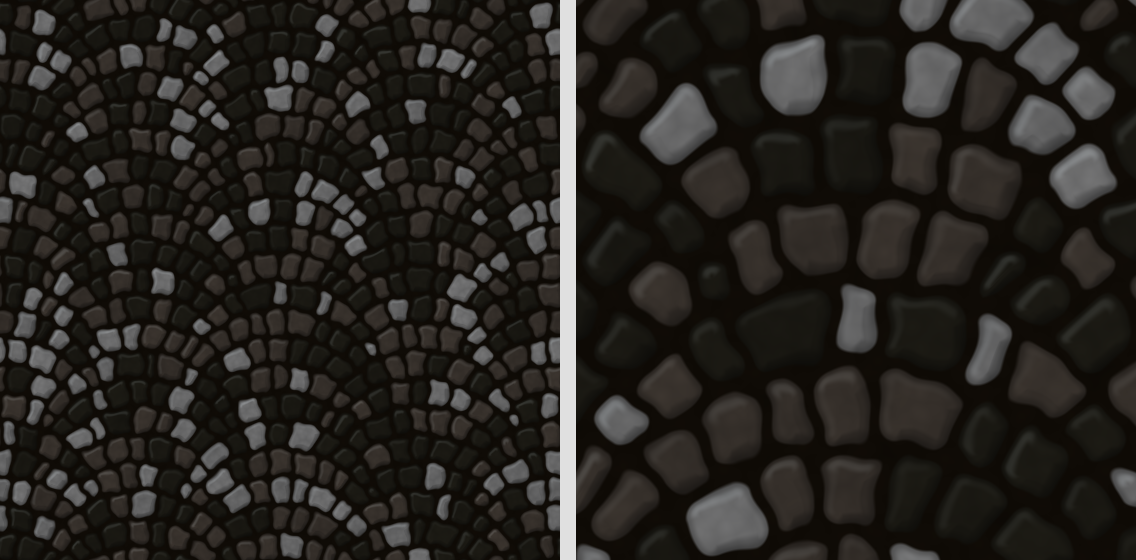
Left, the full canvas; right, a detail of the centre.
A Shadertoy shader for this texture:

```glsl
#define FANS 4.0          // fan columns and fan rows per canvas
#define RINGS 5.0         // courses of stones in each fan
#define RADIUS 0.755      // arc radius, in fan spacings
#define STONE_WIDTH 0.16
#define WIDTH_JITTER 0.5
#define JOINT 0.014       // half width of the joint
#define ROUNDING 0.052
#define WARP 0.009
#define GRAIN 56.0        // mottling cells per canvas
#define DARK_SHARE 0.40
#define BROWN_SHARE 0.35

const float TAU = 6.283185;
const vec3 MORTAR = vec3(0.058, 0.042, 0.022);
const vec3 DARK = vec3(0.098, 0.092, 0.070);
const vec3 BROWN = vec3(0.205, 0.182, 0.162);
const vec3 GRAY = vec3(0.400, 0.400, 0.402);
const vec3 SHEEN = vec3(0.20, 0.22, 0.23);

float hash(float n) {
    return fract(sin(n * 12.9898 + 4.137) * 43758.5453);
}

// Cellular noise that wraps over the canvas
float cellular(vec2 uv, float cells) {
    vec2 p = uv * cells, base = floor(p);
    float nearest = 2.0;
    for (int y = -1; y <= 1; y++)
    for (int x = -1; x <= 1; x++) {
        vec2 cell = base + vec2(x, y);
        vec2 wrapped = mod(cell, cells);
        float n = wrapped.x + wrapped.y * cells;
        vec2 point = cell + vec2(hash(n), hash(n + 0.53));
        nearest = min(nearest, length(p - point));
    }
    return nearest;
}

// Jittered border between two stones of a course
float border(float i, float course) {
    return i + WIDTH_JITTER * (hash(course * 17.0 + i + 0.37) - 0.5);
}

// Depth inside the stone (x) and its identity (y)
vec2 cobble(vec2 q) {
    // The lowest fan whose arc lies above the point is on top
    vec2 p = vec2(0.0);
    float best = 1e3, drop = 0.0, fan = 0.0;
    for (int j = 0; j < 2; j++) {
        float column = floor(q.x) + float(j);
        float x = q.x - column;
        if (abs(x) >= RADIUS) continue;
        float stagger = 0.5 * mod(column, 2.0);
        float arcTop = q.y + RADIUS - sqrt(RADIUS * RADIUS - x * x);
        float top = ceil(arcTop - stagger) + stagger;
        if (top < best) {
            best = top;
            drop = top - arcTop;
            p = vec2(x, q.y - top + RADIUS);
            fan = mod(column, FANS) * FANS + mod(floor(top), FANS);
        }
    }

    // Course edges, and the cut made by the two lower fans
    float h = 1.0 / RINGS;
    float ring = min(floor(drop * RINGS), RINGS - 1.0);
    float course = fan * RINGS + ring;
    float upper = RADIUS - length(p + vec2(0.0, ring * h));
    float lower = length(p + vec2(0.0, (ring + 1.0) * h)) - RADIUS;
    float cut = length(vec2(abs(p.x) - 1.0, p.y + 0.5)) - RADIUS;

    // Angle at which the course meets the neighbouring fan
    float middle = (ring + 0.5) * h;
    vec2 d = vec2(1.0, middle - 0.5);
    float reach = sqrt(RADIUS * RADIUS - 0.25 * dot(d, d));
    float tip = asin(min((0.5 - d.y / length(d) * reach) / RADIUS, 1.0));

    // Split the course into stones along its arc
    float arc = 2.0 * tip * RADIUS;
    float count = floor(arc / STONE_WIDTH + 0.4 + 0.6 * hash(course + 0.71));
    float u = (atan(p.x, p.y + middle) / tip * 0.5 + 0.5) * count;
    float i = floor(u);
    if (u < border(i, course)) i -= 1.0;
    else if (u > border(i + 1.0, course)) i += 1.0;
    i = clamp(i, 0.0, count - 1.0);
    float left = i < 0.5 ? 1.0 : u - border(i, course);
    float right = i > count - 1.5 ? 1.0 : border(i + 1.0, course) - u;
    float side = min(left, right) * arc / count;

    vec3 inset = max(ROUNDING - vec3(min(upper, lower), side, cut), 0.0);
    return vec2(ROUNDING - length(inset), course * 16.0 + i);
}

void mainImage(out vec4 fragColor, in vec2 fragCoord) {
    vec2 uv = fragCoord / iResolution.xy;

    // Uneven outlines
    vec2 wave = sin(TAU * (uv.yx * vec2(13.0, 11.0) + uv * vec2(5.0, 7.0)))
              + 0.6 * sin(TAU * (uv.yx * vec2(29.0, 31.0) - uv * vec2(17.0, 19.0)));
    vec2 q = uv * FANS + WARP * wave;
    vec2 stone = cobble(q);
    float lit = stone.x - cobble(q + vec2(-0.011, 0.017)).x;

    // Stone colour with mottling
    float pick = hash(stone.y + 0.19);
    float grain = cellular(uv, GRAIN) + 0.5 * cellular(uv, GRAIN * 2.0);
    vec3 tone = pick < DARK_SHARE ? DARK
              : pick < DARK_SHARE + BROWN_SHARE ? BROWN : GRAY;
    tone *= 0.93 + 0.14 * hash(stone.y + 0.83);
    tone *= 1.09 - 0.13 * grain;

    // Worn rim: a thin sheen facing the light, shade on the far side
    float inside = stone.x - JOINT;
    float rim = smoothstep(0.004, 0.016, inside) * smoothstep(0.036, 0.020, inside);
    float wear = 0.15 + 0.85 * hash(stone.y + 0.47);
    tone += SHEEN * rim * wear * smoothstep(0.004, 0.020, lit) * 0.5;
    tone *= 1.0 - 0.22 * smoothstep(0.002, 0.020, -lit);
    tone *= mix(0.78, 1.0, smoothstep(0.0, 0.022, inside));

    float soft = 0.003 + 2.5 / iResolution.y;
    vec3 mortar = MORTAR * (1.12 - 0.2 * grain);
    fragColor = vec4(mix(mortar, tone, smoothstep(-soft, soft, inside)), 1.0);
}
```
